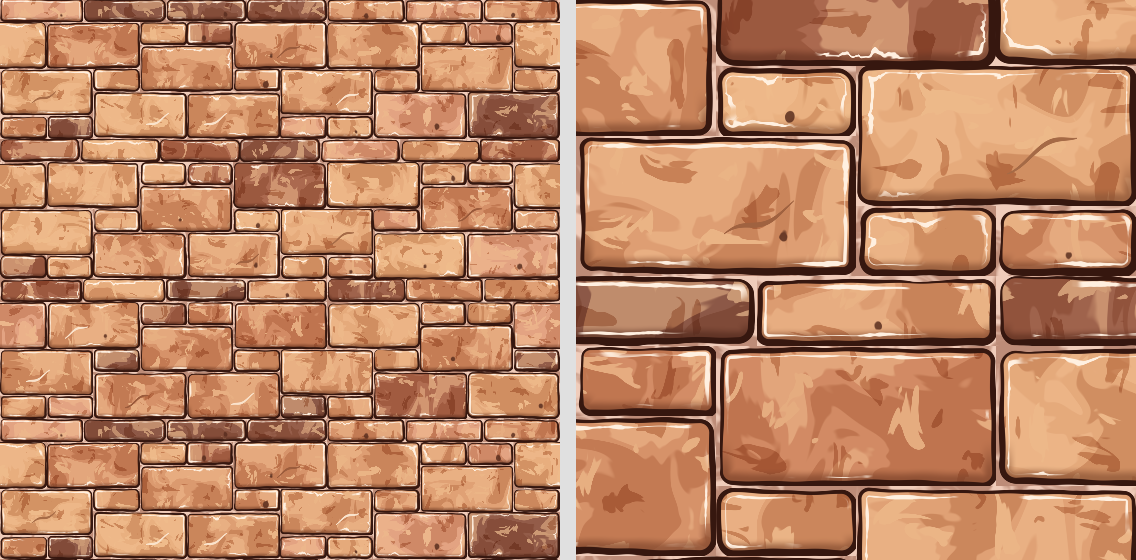
Left: the whole. Right: its middle third, enlarged.
A WebGL 1 fragment shader for this texture:

```glsl
precision highp float;
// Wall of weathered tan and orange stone blocks, banded with thin courses.
uniform vec2 u_resolution;

float rand(vec2 id, float seed) {
  return fract(sin(dot(id, vec2(12.99, 78.23)) + seed * 37.7) * 4375.85);
}

// Layered, folded sines giving ragged patches around zero
float blotch(vec2 p) {
  float sum = 0.0, amp = 0.5;
  for (int i = 0; i < 5; i++) {
    p = mat2(0.8, 0.6, -0.6, 0.8) * p * 1.6 + 1.3;
    p += 0.5 * sin(p.yx * 1.3);
    sum += amp * sin(p.x) * sin(p.y);
    amp *= 0.68;
  }
  return sum;
}

float roundBox(vec2 p, vec2 halfSize, float radius) {
  vec2 q = abs(p) - halfSize + radius;
  return length(max(q, 0.0)) + min(max(q.x, q.y), 0.0) - radius;
}

// Finds the block containing p: 7 thin ones per course, or a 12 x 5 interlocking cell
void findBlock(vec2 p, out vec2 corner, out vec2 size) {
  float band = floor(p.y / 6.0);
  float v = p.y - band * 6.0;
  if (v < 1.0) {
    size = vec2(24.0 / 7.0, 1.0);
    corner = vec2(floor(p.x / size.x) * size.x, band * 6.0);
    return;
  }
  vec2 cell = vec2(mod(p.x, 12.0), v - 1.0);
  size = vec2(2.0, 1.0);
  corner = floor(cell / size) * size;
  for (int i = 0; i < 6; i++) {
    float k = float(i);
    vec2 start = k < 3.0 ? vec2(2.0 + 4.0 * k, k == 1.0 ? 1.0 : 0.0)
                         : vec2(4.0 * k - 12.0, k == 3.0 ? 2.0 : 3.0);
    vec2 r = vec2(mod(cell.x - start.x, 12.0), cell.y - start.y);
    if (r.x < 4.0 && r.y >= 0.0 && r.y < 2.0) {
      corner = cell - r;
      size = vec2(4.0, 2.0);
    }
  }
  corner += p - cell;
}

vec3 stoneColor(vec2 id, bool large) {
  float kind = rand(id, 1.0), tone = rand(id, 2.0);
  vec3 stone = mix(vec3(0.82, 0.54, 0.39), vec3(0.92, 0.70, 0.51), tone);
  if (kind > 0.86) stone = vec3(0.89, 0.64, 0.51);
  if (kind < (large ? 0.05 : 0.28))
    stone = mix(vec3(0.52, 0.33, 0.27), vec3(0.70, 0.43, 0.32), tone);
  return stone;
}

void main() {
  vec2 p = vec2(gl_FragCoord.x, u_resolution.y - gl_FragCoord.y) / u_resolution * 24.0;
  p.y += 0.06;
  float px = 24.0 / min(u_resolution.x, u_resolution.y);

  // Thin courses drift sideways, except every third one
  float band = floor(p.y / 6.0);
  if (p.y - band * 6.0 < 1.0 && mod(band, 3.0) != 1.0)
    p.x -= 0.3 * sin(p.x * 0.1309);

  vec2 corner, size;
  findBlock(p, corner, size);
  vec2 id = mod(floor(corner + 0.5), vec2(24.0, 18.0));
  bool large = size.y > 1.5;

  // Nearly straight block outline, slightly tilted; y points down
  vec2 q = p - corner - size * 0.5;
  q += 0.05 * (vec2(rand(id, 3.0), rand(id, 4.0)) - 0.5);
  q.y += 0.025 * (rand(id, 15.0) - 0.5) * q.x;
  vec2 halfSize = size * 0.5 - 0.055 - 0.04 * vec2(rand(id, 5.0), rand(id, 6.0));
  vec2 seed = 40.0 * vec2(rand(id, 7.0), rand(id, 8.0));
  float d = roundBox(q, halfSize, 0.1 + 0.1 * rand(id, 16.0));
  d += 0.010 * sin(q.x * 2.3 + seed.x) + 0.006 * sin(q.y * 7.0 + q.x * 9.0 + seed.y);

  // Flat watercolour patches
  vec3 stone = stoneColor(id, large);
  float patches = blotch(q * 0.85 + seed) - 0.08 * q.y;
  float flecks = blotch(q * 1.9 + seed.yx + 9.0);
  vec3 col = stone;
  col = mix(col, stone * vec3(0.91, 0.84, 0.79), smoothstep(0.0, 0.05, -patches - 0.06));
  col = mix(col, mix(stone, vec3(0.95, 0.75, 0.57), 0.5), smoothstep(0.0, 0.05, patches - 0.16));
  col = mix(col, mix(stone, vec3(0.95, 0.76, 0.57), 0.6), smoothstep(0.0, 0.05, flecks - 0.45));
  col = mix(col, col * vec3(0.86, 0.74, 0.66), smoothstep(0.0, 0.05, -flecks - 0.5));

  // Shaded lower edge
  float down = q.y / halfSize.y, across = q.x / halfSize.x;
  float lower = smoothstep(-0.2, -0.03, d) * smoothstep(0.3, 0.95, down);
  col = mix(col, stone * vec3(0.62, 0.51, 0.45), lower * 0.75);

  // Fine white rim that swells, chips inward and fades out
  float chip = 0.16 * step(0.6, rand(id, 9.0)) * max(flecks, 0.0);
  float rim = abs(d + 0.07 + chip) - max(0.014 + 0.035 * flecks, 0.004);
  float lit = smoothstep(-0.15, 0.2, patches - 0.15 * down + 0.1 * sin(across * 5.0 + seed.x) + 0.08);
  col = mix(col, vec3(1.0, 0.94, 0.88), (1.0 - smoothstep(-px * 0.5, px * 0.7, rim)) * lit);

  // Pits and curved scratches on some blocks
  vec2 pit = q - halfSize * vec2(rand(id, 10.0) - 0.3, 0.5);
  float hole = length(pit * vec2(1.0, 0.8)) - 0.05 + 0.06 * flecks;
  col = mix(col, vec3(0.35, 0.18, 0.12), (1.0 - smoothstep(0.0, px * 1.5, hole)) * step(0.75, rand(id, 11.0)) * 0.85);
  vec2 s = q - halfSize * vec2(rand(id, 12.0) - 0.5, 0.25);
  float curve = s.y + 0.5 * s.x + 0.08 * sin(s.x * 6.0 + seed.x);
  float taper = 0.03 * (1.0 - s.x * s.x * 4.0);
  float scratch = 1.0 - smoothstep(0.0, px, abs(curve) - taper);
  vec3 scratchColor = rand(id, 13.0) > 0.5 ? vec3(0.98, 0.89, 0.80) : stone * vec3(0.72, 0.62, 0.56);
  if (large && rand(id, 14.0) > 0.6 && abs(s.x) < 0.5) col = mix(col, scratchColor, scratch);

  // Dark outline, thin above and left, filling the joint below and right
  float weight = 0.04 + 0.03 * patches + 0.05 * smoothstep(-0.6, 0.8, 0.5 * across + 0.7 * down);
  float inner = 0.012 + 0.012 * sin(q.x * 1.7 + q.y * 2.0 + seed.y);
  col = mix(col, vec3(0.21, 0.09, 0.06), smoothstep(-px * 0.6, px * 0.6, d + inner));

  // Slivers of pale pink mortar
  vec3 mortar = mix(vec3(0.74, 0.55, 0.47), vec3(0.94, 0.80, 0.73), smoothstep(-0.2, 0.2, flecks));
  col = mix(col, mortar, smoothstep(-px * 0.5, px * 0.5, d - weight));
  gl_FragColor = vec4(col, 1.0);
}
```
